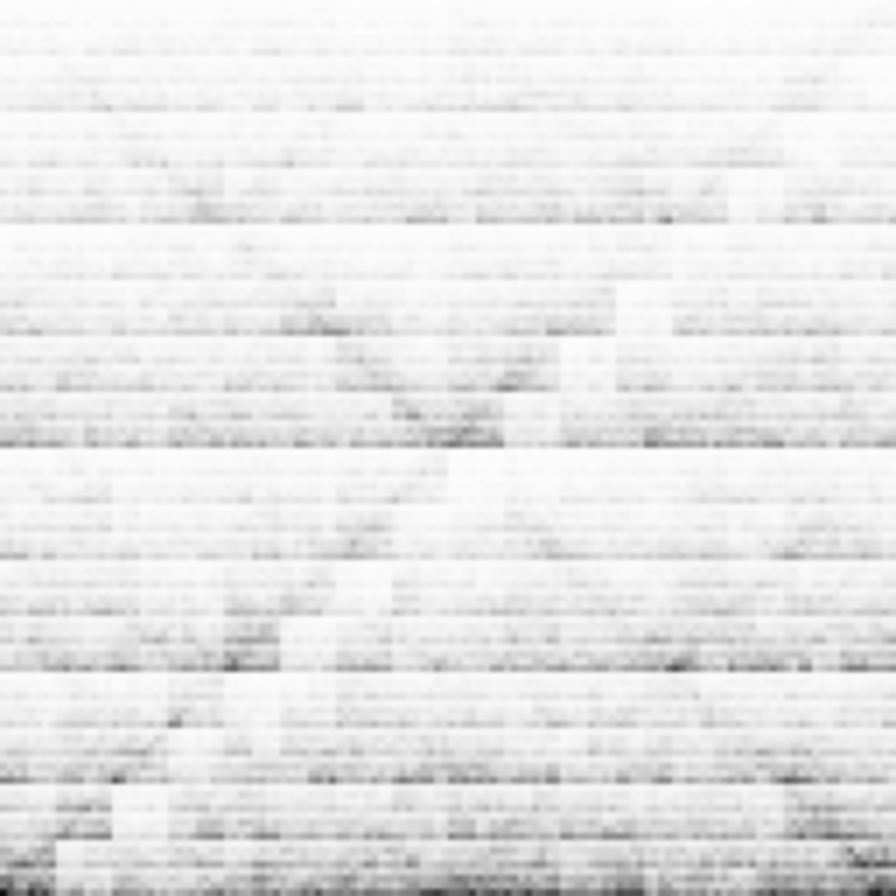
A WebGL 1 fragment shader for this texture:

```glsl
precision highp float;
// Grey dyadic cascade: nested horizontal bands darkening downward, with faint crossing diagonals.

uniform vec2 u_resolution;

const float CELLS = 128.0;         // cells across and down
const int LEVELS = 7;              // halvings from canvas to cell
const float BAND_MEAN = 0.705;     // average ink kept per level
const float COARSE_CONTRAST = 0.20;  // half difference between band halves
const float FINE_CONTRAST = 0.27;
const float GRAIN = 0.05;          // random variation added per level
const float DIAGONAL_INK = 0.5;    // strength of the widest diagonals
const float DIAGONAL_WIDTH = 0.014;
const float BLOCKS = 16.0;         // coarse blocks along the diagonals
const float DARK_BLOCK = 1.22;
const float LIGHT_BLOCK = 0.5;
const float SATURATION = 0.62;     // compression of the darkest tones
const vec3 PAPER = vec3(0.995);
const vec3 INK = vec3(0.02);

float hash(vec2 p) {
  vec3 q = fract(vec3(p.xyx) * 0.1031);
  q += dot(q, q.yzx + 33.33);
  return fract((q.x + q.y) * q.z);
}

// Distance from t to the nearest multiple of period
float fold(float t, float period) {
  return abs(mod(t + 0.5 * period, period) - 0.5 * period);
}

// Product of band and grain factors over all dyadic levels
float cascade(vec2 cell) {
  float ink = 1.0;
  float size = CELLS;
  for (int i = 1; i <= LEVELS; i++) {
    size *= 0.5;
    float level = float(i);
    vec2 node = floor((cell + 0.5) / size);
    float side = 2.0 * mod(node.y, 2.0) - 1.0;
    float contrast = mix(COARSE_CONTRAST, FINE_CONTRAST, (level - 1.0) / 6.0);
    float grain = 2.0 * hash(node + level * 17.3) - 1.0;
    ink *= (BAND_MEAN + side * contrast) * (1.0 + GRAIN * level * grain);
  }
  return ink;
}

// Crossing diagonals at three spacings, each fainter than the last
float diagonals(vec2 p) {
  float boost = 1.0;
  float period = 1.0;
  for (int i = 0; i < 3; i++) {
    float d = min(fold(p.x - p.y, period), fold(p.x + p.y, period));
    boost += DIAGONAL_INK * period * exp(-d / DIAGONAL_WIDTH);
    period *= 0.5;
  }
  return boost;
}

// Dark blocks on both main diagonals, light ones beside the rising one
float blockTone(vec2 p) {
  vec2 block = floor(p * BLOCKS);
  float sum = block.x + block.y;
  float falling = 1.0 - step(0.5, abs(block.x - block.y));
  float rising = 1.0 - step(0.5, abs(sum - BLOCKS + 1.0));
  float beside = 1.0 - step(0.5, abs(sum - BLOCKS));
  return mix(mix(1.0, DARK_BLOCK, max(falling, rising)), LIGHT_BLOCK, beside);
}

float cellInk(vec2 cell) {
  cell = clamp(cell, 0.0, CELLS - 1.0);
  vec2 p = (cell + 0.5) / CELLS;
  float ink = cascade(cell) * diagonals(p) * blockTone(p);
  return min(ink / (1.0 + SATURATION * ink), 1.0);
}

void main() {
  vec2 uv = gl_FragCoord.xy / u_resolution;
  uv.y = 1.0 - uv.y;  // rows counted downward

  // Soft blend between neighbouring cells
  vec2 grid = uv * CELLS - 0.5;
  vec2 cell = floor(grid);
  vec2 blend = smoothstep(0.0, 1.0, grid - cell);
  float top = mix(cellInk(cell), cellInk(cell + vec2(1.0, 0.0)), blend.x);
  float bottom = mix(cellInk(cell + vec2(0.0, 1.0)), cellInk(cell + 1.0), blend.x);

  gl_FragColor = vec4(mix(PAPER, INK, mix(top, bottom, blend.y)), 1.0);
}
```
